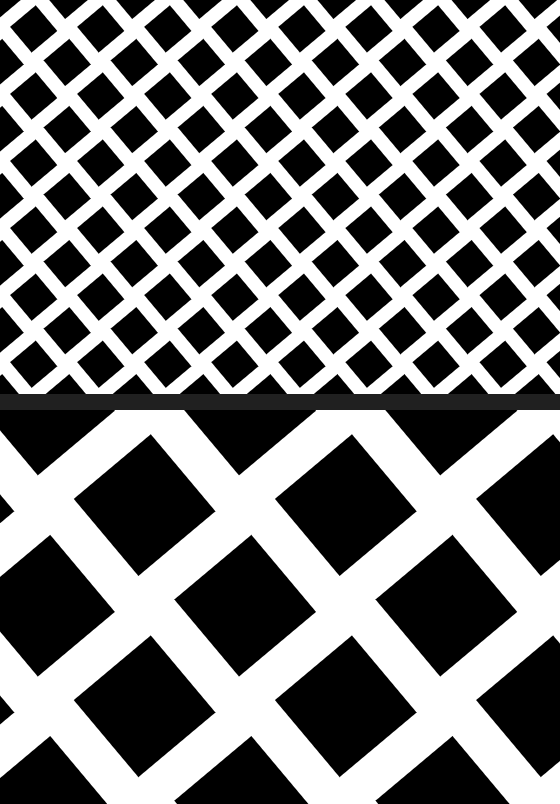
Top, the full canvas; bottom, a detail of the centre.
This pattern is drawn by a WebGL 2 fragment shader. Its source:

```glsl
#version 300 es
precision highp float;

uniform vec2 u_resolution;
out vec4 fragColor;

// Signed distance to a tilted square repeated once per unit cell
float tiltedSquares(vec2 p, float halfSide, float angle) {
    vec2 cell = fract(p + 0.5) - 0.5;
    float c = cos(angle), s = sin(angle);
    vec2 q = abs(vec2(c * cell.x + s * cell.y, c * cell.y - s * cell.x));
    vec2 d = q - halfSide;
    return length(max(d, 0.0)) + min(max(d.x, d.y), 0.0);
}

void main() {
    // One repeat is one unit; the canvas height sets the scale
    float period = 0.1702;
    vec2 p = (gl_FragCoord.xy / u_resolution.y - vec2(0.0855, 0.0756)) / period;
    float pixel = 1.0 / (u_resolution.y * period);

    // Two interleaved grids form the staggered rows
    float angle = radians(40.0);
    float dist = min(tiltedSquares(p, 0.25, angle),
                     tiltedSquares(p - 0.5, 0.25, angle));

    // Black squares on white bands
    vec3 squareColor = vec3(0.0);
    vec3 bandColor = vec3(1.0);
    float band = clamp(dist / pixel + 0.5, 0.0, 1.0);
    fragColor = vec4(mix(squareColor, bandColor, band), 1.0);
}
```
